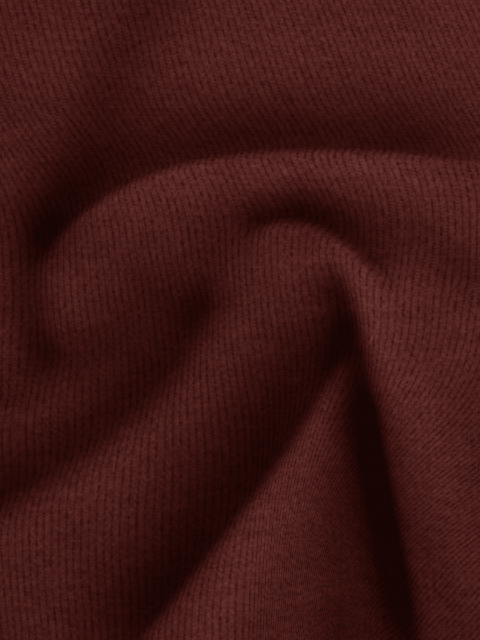
Give the GLSL for this texture, as a Shadertoy shader.

```glsl
// Draped ribbed knit in deep maroon: soft folds sweep around a central twist.
// Each fold is a cubic curve with its own falloff on either side; the summed
// tone bends the fine ribs and is mapped to a dark-to-light cloth ramp.
#define SEGMENTS 14
#define BASE_TONE 0.70
#define FOLD_CONTRAST 1.25
#define RIB_COUNT 90.0
#define RIB_DEPTH 0.22
#define STITCH_COUNT 190.0
#define GRAIN_SCALE 400.0
#define GRAIN_DEPTH 0.34
#define SHADOW_COLOR vec3(0.085, 0.018, 0.012)
#define LIGHT_COLOR vec3(0.335, 0.150, 0.140)

float hash(vec2 p) {
    return fract(sin(dot(p, vec2(127.1, 311.7))) * 43758.5453);
}

float noise(vec2 p) {
    vec2 cell = floor(p), f = fract(p);
    f = f * f * (3.0 - 2.0 * f);
    return mix(mix(hash(cell), hash(cell + vec2(1, 0)), f.x),
               mix(hash(cell + vec2(0, 1)), hash(cell + vec2(1, 1)), f.x), f.y);
}

vec2 cubic(vec2 a, vec2 b, vec2 c, vec2 d, float t) {
    float s = 1.0 - t;
    return s * s * s * a + 3.0 * s * s * t * b + 3.0 * s * t * t * c + t * t * t * d;
}

// Soft stroke along a cubic; width.x is the falloff left of travel, width.y right.
float fold(vec2 p, vec2 a, vec2 b, vec2 c, vec2 d, vec2 width) {
    float nearest = 1e3, side = 0.0, along = 0.0;
    vec2 start = a;
    for (int i = 1; i <= SEGMENTS; i++) {
        vec2 end = cubic(a, b, c, d, float(i) / float(SEGMENTS));
        vec2 span = end - start, rel = p - start;
        float h = clamp(dot(rel, span) / dot(span, span), 0.0, 1.0);
        vec2 offset = rel - span * h;
        float dist2 = dot(offset, offset);
        if (dist2 < nearest) {
            nearest = dist2;
            side = span.x * rel.y - span.y * rel.x;
            along = (float(i) - 1.0 + h) / float(SEGMENTS);
        }
        start = end;
    }
    float w = side > 0.0 ? width.x : width.y;
    float taper = smoothstep(0.0, 0.2, along) * (1.0 - smoothstep(0.8, 1.0, along));
    return exp(-nearest / (w * w)) * taper;
}

float drape(vec2 p) {
    float tone = BASE_TONE + 0.10 * smoothstep(0.3, 0.9, p.x * 0.6 + p.y * 0.6);
    tone -= 0.14 * smoothstep(0.45, 0.0, length(p - vec2(0.78, 0.1)));
    tone += 0.08 * (noise(p * 11.0) - 0.5);

    // Upper sweep: shadow behind the rim, light along it, valley to the top
    tone -= 0.42 * fold(p, vec2(0.03, 0.55), vec2(0.143, 0.79), vec2(0.43, 0.805), vec2(0.86, 0.74), vec2(0.075, 0.010));
    tone += 0.12 * fold(p, vec2(0.06, 0.60), vec2(0.18, 0.76), vec2(0.40, 0.78), vec2(0.84, 0.70), vec2(0.035, 0.05));
    tone -= 0.20 * fold(p, vec2(0.05, 0.56), vec2(0.13, 0.78), vec2(0.18, 0.86), vec2(0.27, 1.12), vec2(0.06, 0.06));

    // Hooked crease and the tube that falls from it
    tone -= 0.42 * fold(p, vec2(0.37, 0.63), vec2(0.44, 0.69), vec2(0.53, 0.68), vec2(0.63, 0.53), vec2(0.035, 0.013));
    tone -= 0.20 * fold(p, vec2(0.40, 0.66), vec2(0.52, 0.72), vec2(0.64, 0.64), vec2(0.82, 0.52), vec2(0.05, 0.04));
    tone += 0.15 * fold(p, vec2(0.49, 0.63), vec2(0.58, 0.57), vec2(0.64, 0.34), vec2(0.82, -0.10), vec2(0.06, 0.04));
    tone -= 0.58 * fold(p, vec2(0.50, 0.61), vec2(0.57, 0.50), vec2(0.56, 0.36), vec2(0.68, -0.18), vec2(0.020, 0.040));
    tone -= 0.20 * fold(p, vec2(0.55, 0.42), vec2(0.54, 0.28), vec2(0.53, 0.12), vec2(0.53, -0.20), vec2(0.08, 0.04));

    // Lower diagonal: broad shadow against a lit ridge
    tone -= 0.52 * fold(p, vec2(0.555, 0.53), vec2(0.49, 0.34), vec2(0.38, 0.22), vec2(0.11, -0.12), vec2(0.016, 0.10));
    tone += 0.14 * fold(p, vec2(0.53, 0.50), vec2(0.48, 0.25), vec2(0.38, 0.12), vec2(0.22, -0.14), vec2(0.05, 0.04));

    // Left diagonals and the pinch at the left edge
    tone -= 0.40 * fold(p, vec2(0.32, 0.60), vec2(0.31, 0.41), vec2(0.17, 0.32), vec2(-0.18, 0.12), vec2(0.035, 0.06));
    tone += 0.08 * fold(p, vec2(0.42, 0.56), vec2(0.36, 0.40), vec2(0.20, 0.27), vec2(-0.16, 0.08), vec2(0.05));
    tone -= 0.18 * fold(p, vec2(0.25, 0.64), vec2(0.24, 0.48), vec2(0.13, 0.42), vec2(-0.12, 0.35), vec2(0.04, 0.05));
    tone -= 0.30 * fold(p, vec2(0.10, 0.68), vec2(0.03, 0.58), vec2(0.03, 0.50), vec2(0.10, 0.40), vec2(0.03, 0.04));
    tone -= 0.18 * fold(p, vec2(0.43, 0.64), vec2(0.34, 0.68), vec2(0.30, 0.58), vec2(0.33, 0.47), vec2(0.045));
    return 0.62 + (tone - 0.58) * FOLD_CONTRAST;
}

// Ribs lean with the cloth and break into small stitches.
float knit(vec2 p, float tone) {
    float lean = 0.35 * smoothstep(0.62, 0.85, p.y) * (p.y - 0.62);
    lean += 0.9 * smoothstep(0.38, 0.60, p.x) * smoothstep(0.55, 0.10, p.y) * (0.55 - p.y);
    float across = p.x + lean + 0.025 * tone + 0.012 * sin(9.0 * p.y + 5.0 * p.x);
    float rib = across * RIB_COUNT;
    float groove = pow(0.5 + 0.5 * cos(6.28318 * rib), 3.0);
    float stitch = hash(floor(vec2(rib + 0.5, p.y * STITCH_COUNT)));
    float grain = noise(p * GRAIN_SCALE) + 0.5 * noise(p * GRAIN_SCALE * 0.45) - 0.75;
    float slub = noise(vec2(p.x * 25.0, p.y * 110.0)) - 0.5;
    return GRAIN_DEPTH * grain + 0.08 * slub - RIB_DEPTH * (groove * (0.5 + stitch) - 0.31);
}

void mainImage(out vec4 fragColor, in vec2 fragCoord) {
    vec2 p = fragCoord / iResolution.y;
    float tone = max(drape(p), 0.03);
    tone += knit(p, tone) * (0.30 + 0.75 * tone);

    // One stray pale fibre
    tone += 0.25 * fold(p, vec2(0.575, 0.455), vec2(0.58, 0.475), vec2(0.59, 0.49), vec2(0.60, 0.505), vec2(0.0015));

    tone = clamp(tone, 0.0, 1.25);
    vec3 ramp = vec3(tone, pow(tone, 1.5), pow(tone, 1.5));
    fragColor = vec4(mix(SHADOW_COLOR, LIGHT_COLOR, ramp), 1.0);
}
```
